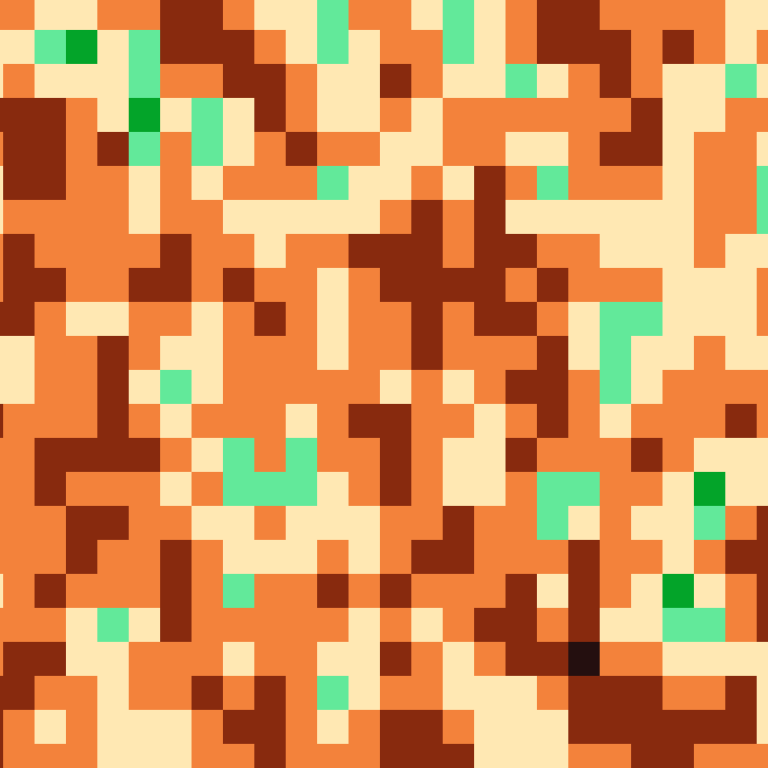
Write a WebGL 2 fragment shader that draws this texture.

```glsl
#version 300 es
precision highp float;
// Blocky camouflage: correlated noise on a coarse grid, cut into flat colour bands.

uniform vec2 u_resolution;
out vec4 fragColor;

const vec2 GRID = vec2(24.46, 22.59);      // cells across the canvas
const vec2 GRID_OFFSET = vec2(0.9, 0.29);  // partial cells at left and bottom
const vec2 MIRROR = vec2(24.0, 22.0);      // noise changes sign through the middle
const float FALLOFF = 1.15;                // larger values give smaller patches
const int REACH = 2;                       // blur radius in cells
const uint SEED = 37u;

const vec3 BLACK = vec3(0.14, 0.06, 0.06);
const vec3 BROWN = vec3(0.533, 0.165, 0.055);
const vec3 ORANGE = vec3(0.953, 0.510, 0.231);
const vec3 CREAM = vec3(1.0, 0.910, 0.702);
const vec3 MINT = vec3(0.384, 0.914, 0.604);
const vec3 GREEN = vec3(0.012, 0.643, 0.161);

// Upper limits of the bands, in standard deviations of the noise
const float BLACK_MAX = -2.85;
const float BROWN_MAX = -0.76;
const float ORANGE_MAX = 0.40;
const float CREAM_MAX = 1.53;
const float MINT_MAX = 2.26;

uint scramble(uint n) {
    n = (n ^ (n >> 16)) * 0x7feb352du;
    n = (n ^ (n >> 15)) * 0x846ca68bu;
    return n ^ (n >> 16);
}

// Roughly normal noise, unit variance, balanced about zero
float whiteNoise(vec2 cell) {
    float side = 1.0;
    if (cell.x > 0.5 * MIRROR.x) {
        cell = MIRROR - cell;
        side = -1.0;
    }
    uvec2 key = uvec2(ivec2(cell) + 64);
    uint state = scramble(key.x + scramble(key.y + scramble(SEED)));
    float sum = 0.0;
    for (int i = 0; i < 4; i++) {
        state = scramble(state + 0x9e3779b9u);
        sum += float(state >> 8) / 16777216.0;
    }
    return side * (sum - 2.0) * sqrt(3.0);
}

// Blurred noise, rescaled to unit variance
float patchNoise(vec2 cell) {
    float sum = 0.0;
    float power = 0.0;
    for (int y = -REACH; y <= REACH; y++) {
        for (int x = -REACH; x <= REACH; x++) {
            float weight = exp(-FALLOFF * float(abs(x) + abs(y)));
            sum += weight * whiteNoise(cell + vec2(x, y));
            power += weight * weight;
        }
    }
    return sum * inversesqrt(power);
}

vec3 cellColor(vec2 cell) {
    float level = patchNoise(cell);
    if (level < BLACK_MAX) return BLACK;
    if (level < BROWN_MAX) return BROWN;
    if (level < ORANGE_MAX) return ORANGE;
    if (level < CREAM_MAX) return CREAM;
    if (level < MINT_MAX) return MINT;
    return GREEN;
}

void main() {
    vec2 position = gl_FragCoord.xy / u_resolution * GRID + GRID_OFFSET;
    vec2 pixel = GRID / u_resolution;

    // Blend the four nearest cells over one pixel at their borders
    vec2 base = floor(position - 0.5);
    vec2 blend = clamp((position - base - 1.0) / pixel + 0.5, 0.0, 1.0);
    vec3 lower = mix(cellColor(base), cellColor(base + vec2(1, 0)), blend.x);
    vec3 upper = mix(cellColor(base + vec2(0, 1)), cellColor(base + vec2(1, 1)), blend.x);
    fragColor = vec4(mix(lower, upper, blend.y), 1.0);
}
```
